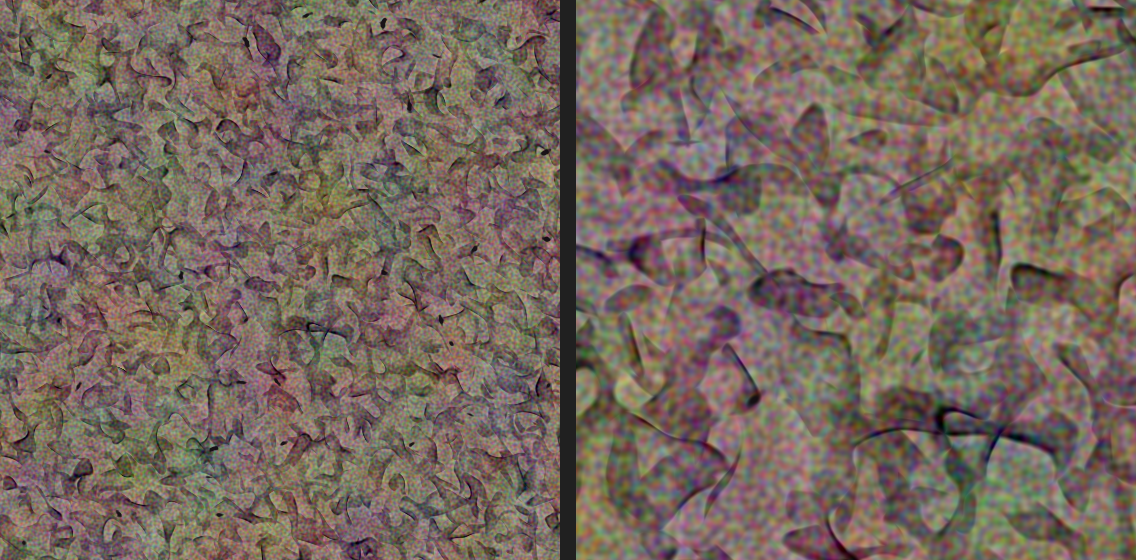
Left: the whole. Right: its middle third, enlarged.
A WebGL 1 fragment shader for this texture:

```glsl
precision highp float;
uniform vec2 u_resolution;

const vec3 BASE_COLOR = vec3(0.523, 0.466, 0.408);
const vec3 STROKE_SHADE = vec3(0.132, 0.136, 0.098);
const vec3 RIM_SHADE = vec3(0.20, 0.19, 0.15);
const vec3 SPECK_COLOR = vec3(0.07, 0.05, 0.07);
const vec2 STROKE_SCALE = vec2(17.0, 27.0);
const float STROKE_WARP = 0.40;
const float STROKE_EDGE = 0.035;
const float STROKE_CORE = 0.16;
const float STROKE_FADE = 0.32;
const float HIGHLIGHT = 0.050;
const float TINT_SCALE = 6.0;
const float TINT_AMOUNT = 0.085;
const float MOTTLE_SCALE = 42.0;
const float MOTTLE_AMOUNT = 0.10;
const float GRAIN_SCALE = 175.0;
const float GRAIN_AMOUNT = 0.25;
const float SPECK_SCALE = 17.0;
const float SPECK_SHARE = 0.12;
const float TAU = 6.283185;

float hash(vec2 p) {
  vec3 q = fract(p.xyx * 0.1031);
  q += dot(q, q.yzx + 33.33);
  return fract((q.x + q.y) * q.z);
}

vec2 gradient(vec2 cell) {
  float angle = TAU * hash(cell);
  return vec2(cos(angle), sin(angle));
}

float gradientNoise(vec2 p) {
  vec2 i = floor(p);
  vec2 f = p - i;
  vec2 u = f * f * f * (f * (f * 6.0 - 15.0) + 10.0);
  vec2 x = vec2(1.0, 0.0);
  float low = mix(dot(gradient(i), f), dot(gradient(i + x), f - x), u.x);
  float high = mix(dot(gradient(i + x.yx), f - x.yx),
                   dot(gradient(i + 1.0), f - 1.0), u.x);
  return mix(low, high, u.y);
}

vec3 colorNoise(vec2 p) {
  return vec3(gradientNoise(p + 11.3), gradientNoise(p + 57.7),
              gradientNoise(p + 93.1));
}

mat2 rotation(float angle) {
  float c = cos(angle), s = sin(angle);
  return mat2(c, s, -s, c);
}

// Broken contour bands: shaded body, lit outer side, thin dark rim.
vec3 strokes(vec2 p) {
  p += STROKE_WARP * vec2(gradientNoise(p * 0.8 + 31.0),
                          gradientNoise(p * 0.8 + 67.0));
  float height = gradientNoise(p);
  float pieceNoise = gradientNoise(p * 1.2 + 140.4);
  float pieces = smoothstep(-0.04, 0.06, pieceNoise);
  float edge = smoothstep(-STROKE_EDGE, STROKE_EDGE, height);
  float body = edge * (1.0 - smoothstep(STROKE_CORE, STROKE_FADE, height));
  float lit = (1.0 - edge) * smoothstep(-0.25, -0.05, height);
  float rim = edge * (1.0 - smoothstep(0.03, 0.13, height))
            * smoothstep(0.16, 0.42, pieceNoise);
  return vec3(body * pieces, lit * pieces, rim);
}

// Sparse, ragged, elongated dark marks, one at most per cell.
float specks(vec2 uv) {
  vec2 p = uv * SPECK_SCALE;
  vec2 cell = floor(p);
  vec2 jitter = vec2(hash(cell + 3.7), hash(cell + 19.2));
  vec2 d = fract(p) - mix(vec2(0.25), vec2(0.75), jitter);
  d = rotation(TAU * hash(cell + 41.0)) * d;
  float size = mix(0.5, 1.2, hash(cell + 73.0));
  vec2 radii = size * vec2(0.14, mix(0.04, 0.09, jitter.x));
  float ragged = 0.7 * gradientNoise(p * 9.0);
  float shape = (length(d / radii) - 1.0 + ragged) * radii.y;
  return (1.0 - smoothstep(-0.025, 0.025, shape))
       * step(hash(cell + 127.0), SPECK_SHARE);
}

void main() {
  vec2 uv = gl_FragCoord.xy / min(u_resolution.x, u_resolution.y);

  // Broad hue drift, small mottling and fine coloured grain
  vec3 color = BASE_COLOR;
  color += TINT_AMOUNT * colorNoise(uv * TINT_SCALE);
  color += TINT_AMOUNT * colorNoise(uv * TINT_SCALE * 2.7 + 200.0);
  color += MOTTLE_AMOUNT * gradientNoise(uv * MOTTLE_SCALE + 17.0);
  color += GRAIN_AMOUNT * colorNoise(uv * GRAIN_SCALE);

  // Horizontal, vertical and slanted layers of short strokes
  vec3 marks = strokes(uv * STROKE_SCALE);
  marks = max(marks, strokes(uv * STROKE_SCALE.yx + 60.0));
  marks = max(marks, strokes(rotation(0.8) * uv * STROKE_SCALE * 1.1 + 120.0));
  float depth = 0.95 + 0.9 * gradientNoise(uv * 16.0 + 80.0);
  color -= STROKE_SHADE * marks.x * depth;
  color -= RIM_SHADE * marks.z * depth;
  color += HIGHLIGHT * marks.y * (1.0 - marks.x);

  color = mix(color, SPECK_COLOR, 0.95 * specks(uv));
  gl_FragColor = vec4(clamp(color, 0.0, 1.0), 1.0);
}
```
